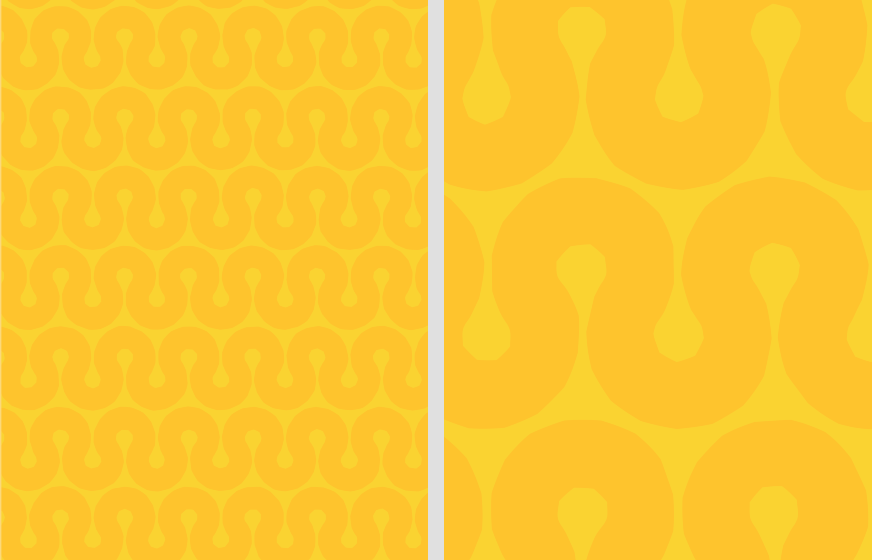
Left, the full canvas; right, a detail of the centre.
Reproduce this pattern procedurally as a Shadertoy shader.

```glsl
// Stacked rows of a fat serpentine ribbon in two close yellows.
// Each ribbon joins circular arcs at a zigzag through their centres; its
// outline is a distance field with hand-cut facets and a little unevenness.

const vec3 RIBBON_COLOR = vec3(0.996, 0.768, 0.178);
const vec3 GROUND_COLOR = vec3(0.981, 0.826, 0.194);
const vec3 EDGE_COLOR = vec3(0.99, 0.85, 0.48);

// Lengths are in wave periods
const float PERIODS_PER_HEIGHT = 8.727;
const float ROW_PITCH = 1.249;
const float CENTRE_RISE = 0.350;   // height from lower to upper arc centres
const float HALF_WIDTH = 0.176;
const vec2 FIRST_ARCH = vec2(0.943, -0.744);
const float WOBBLE = 0.018;
const float ROW_SHIFT = 0.009;
const float EDGE_WIDTH = 0.022;
const float TAU = 6.28319;

float hash(vec2 p) {
    p = fract(p * vec2(0.1031, 0.1137));
    p += dot(p, p.yx + 33.33);
    return fract((p.x + p.y) * p.x * 91.7);
}

float valueNoise(vec2 p) {
    vec2 cell = floor(p);
    vec2 f = fract(p);
    f = f * f * (3.0 - 2.0 * f);
    float low = mix(hash(cell), hash(cell + vec2(1.0, 0.0)), f.x);
    float high = mix(hash(cell + vec2(0.0, 1.0)), hash(cell + 1.0), f.x);
    return mix(low, high, f.y);
}

// Radius measured to the straight sides of a turned polygon
float facetRadius(vec2 p, float sides, float turn) {
    float sector = TAU / sides;
    float angle = mod(atan(p.y, p.x) + turn * sector, sector) - 0.5 * sector;
    return length(p) * cos(angle) * 2.0 / (1.0 + cos(0.5 * sector));
}

// Signed distance to one ribbon, with arches centred on whole x
float ribbonDistance(vec2 p, float rise, float halfWidth, float row) {
    float arch = floor(p.x + 0.5);
    float trough = floor(p.x) + 0.5;
    float fromArch = abs(p.x - arch);
    float zigzag = rise * (0.5 - 2.0 * fromArch);
    bool upper = p.y > zigzag;
    vec2 centre = upper ? vec2(arch, 0.5 * rise) : vec2(trough, -0.5 * rise);
    vec2 q = p - centre;
    float radius = 0.5 * length(vec2(0.5, rise));

    // Facets fade out where two arcs meet
    float turn = hash(vec2(centre.x * 2.0 + 50.0, row + 60.0));
    float facets = smoothstep(0.02, 0.14, abs(p.y - zigzag));
    float outer = mix(length(q), facetRadius(q, 16.0, turn), 0.6 * facets);
    float inner = mix(length(q), facetRadius(q, 8.0, turn), 0.8 * facets);
    return max(outer - radius, radius - inner) - halfWidth;
}

// Neighbouring rows interlock, so the nearest three are joined
float rowsDistance(vec2 p) {
    float nearest = 1e3;
    float middleRow = floor(p.y / ROW_PITCH + 0.5);
    for (int i = -1; i <= 1; i++) {
        float row = middleRow + float(i);
        // Spacing drifts slowly, closing up then opening again
        float shift = ROW_SHIFT * sin(1.5 * row + 6.0);
        vec2 local = p - vec2(0.0, row * ROW_PITCH + shift);
        nearest = min(nearest,
                      ribbonDistance(local, CENTRE_RISE, HALF_WIDTH, row));
    }
    return nearest;
}

void mainImage(out vec4 fragColor, in vec2 fragCoord) {
    // Measure from the top left corner, y upwards
    float pixel = PERIODS_PER_HEIGHT / iResolution.y;
    vec2 p = (fragCoord - vec2(0.0, iResolution.y)) * pixel - FIRST_ARCH;

    // Slight unevenness of the outline
    vec2 seed = p * 4.5 + 90.0;
    vec2 shake = vec2(valueNoise(seed), valueNoise(seed + 31.7)) - 0.5;

    float ground = smoothstep(-0.55 * pixel, 0.55 * pixel,
                              rowsDistance(p + WOBBLE * shake));
    vec3 color = mix(RIBBON_COLOR, GROUND_COLOR, ground);

    // Pale line along the left border
    float border = 1.0 - smoothstep(-0.5 * pixel, 0.5 * pixel,
                                    fragCoord.x * pixel - EDGE_WIDTH);
    fragColor = vec4(mix(color, EDGE_COLOR, border), 1.0);
}
```
